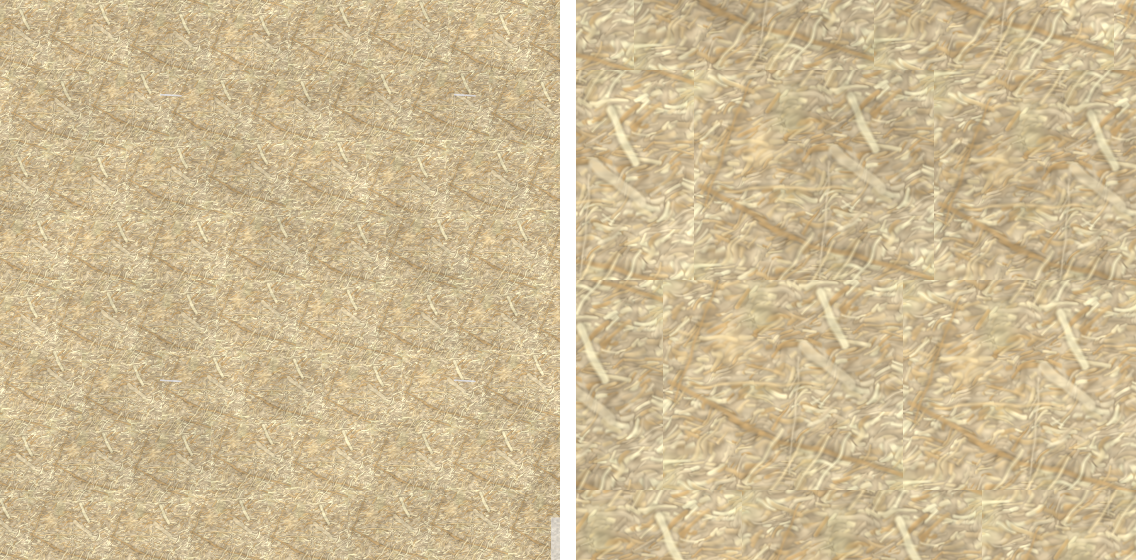
Left: the whole. Right: its middle third, enlarged.
Give the GLSL for this texture, as a three.js fragment shader.

```glsl
varying vec2 vUv;

const vec2 TILES = vec2(7.0, 8.0);
const vec2 TILE_SIZE = vec2(8.0 / 7.0, 1.0); // in tile heights
const vec3 SHADOW = vec3(0.73, 0.65, 0.52);
const vec3 TAN = vec3(0.90, 0.83, 0.69);
const vec3 BROWN = vec3(0.79, 0.65, 0.44);
const vec3 GOLD = vec3(0.93, 0.82, 0.61);
const vec3 CREAM = vec3(1.0, 0.96, 0.79);
const vec3 OLIVE = vec3(0.82, 0.80, 0.58);
const vec3 PALE_BLUE = vec3(0.90, 0.91, 0.95);
const vec3 PALE_GREY = vec3(0.88, 0.86, 0.83);

float hash(vec2 p) {
  vec3 q = fract(p.xyx * 0.1031);
  q += dot(q, q.yzx + 33.33);
  return fract((q.x + q.y) * q.z);
}

// Value noise that wraps after the given number of cells
float wrappedNoise(vec2 t, vec2 count, float seed) {
  vec2 q = t * count;
  vec2 cell = floor(q);
  vec2 f = smoothstep(0.0, 1.0, q - cell);
  vec2 lo = mod(cell, count) + seed;
  vec2 hi = mod(cell + 1.0, count) + seed;
  float bottom = mix(hash(lo), hash(vec2(hi.x, lo.y)), f.x);
  float top = mix(hash(vec2(lo.x, hi.y)), hash(hi), f.x);
  return mix(bottom, top, f.y);
}

// Distance to a segment centred on zero, reaching both ways
float segmentDistance(vec2 p, vec2 reach) {
  return length(p - reach * clamp(dot(p, reach) / dot(reach, reach), -1.0, 1.0));
}

vec3 strawColor(float pick, float light) {
  vec3 dull = mix(SHADOW, TAN, light);
  vec3 bright = mix(BROWN, CREAM, light);
  return mix(dull, bright, smoothstep(0.15, 0.7, pick));
}

// One layer of short chopped straw, one piece per cell
vec3 chopLayer(vec3 ground, vec2 t, vec2 count, float radius, float light, float seed) {
  vec2 q = t * count;
  float scale = count.x * TILES.x;
  float soft = 0.0010 * scale;
  vec3 color = ground;
  for (int y = -1; y <= 1; y++) {
    for (int x = -1; x <= 1; x++) {
      vec2 cell = floor(q) + vec2(x, y);
      vec2 id = mod(cell, count) + seed;
      vec2 d = q - cell - vec2(hash(id), hash(id + 7.3));
      float angle = mix(-0.4, 1.1, hash(id + 13.1));
      vec2 along = vec2(cos(angle), sin(angle));
      float thick = radius * scale * mix(0.5, 1.2, hash(id + 19.7));
      float edge = segmentDistance(d, along * mix(0.25, 0.65, hash(id + 23.9))) - thick;
      float side = clamp(dot(d, vec2(-along.y, along.x)) / thick, -1.0, 1.0);
      vec3 straw = strawColor(hash(id + 31.3), clamp(hash(id + 37.7) + light, 0.0, 1.0));
      color *= 1.0 - 0.055 * (1.0 - smoothstep(0.0, soft * 2.0, edge));
      color = mix(color, straw * (1.0 + 0.07 * side), 0.85 * (1.0 - smoothstep(-soft, soft, edge)));
    }
  }
  return color;
}

// One long stalk, wrapped around the tile
vec3 layStalk(vec3 ground, vec2 p, vec2 center, vec2 reach, float radius, vec3 straw) {
  vec2 d = (fract((p - center) / TILE_SIZE + 0.5) - 0.5) * TILE_SIZE;
  float edge = segmentDistance(d, reach) - radius;
  vec3 color = ground * (1.0 - 0.10 * (1.0 - smoothstep(0.0, 0.025, edge)));
  return mix(color, straw, 0.72 * (1.0 - smoothstep(-0.009, 0.009, edge)));
}

vec3 strawTile(vec2 t) {
  // Gentle bending of every piece
  vec2 bend = vec2(wrappedNoise(t, vec2(12.0, 11.0), 71.0), wrappedNoise(t, vec2(12.0, 11.0), 97.0)) - 0.5;
  vec2 bent = t + 0.045 * bend;
  vec2 p = (t + 0.025 * bend) * TILE_SIZE;
  float patches = wrappedNoise(t, vec2(3.0, 4.0), 5.0);
  float light = (patches - 0.5) * 0.75;
  vec3 color = mix(SHADOW, TAN, wrappedNoise(t, vec2(18.0, 20.0), 11.0));
  color = chopLayer(color, bent, vec2(27.0, 24.0), 0.0013, light, 41.0);
  color = chopLayer(color, bent, vec2(18.0, 16.0), 0.0012, light, 83.0);
  color = chopLayer(color, bent, vec2(9.0, 8.0), 0.0011, light, 127.0);
  color = mix(color, OLIVE, 0.3 * smoothstep(0.65, 0.95, wrappedNoise(t, vec2(5.0, 6.0), 59.0)));

  // Soft tuft
  color = mix(color, GOLD, 0.45 * (1.0 - smoothstep(0.02, 0.13, length((p - vec2(0.32, 0.72)) * vec2(1.3, 0.8)))));

  // Bent twig, thin stems and a level stalk
  color = layStalk(color, p, vec2(0.25, 0.42), vec2(0.22, -0.13), 0.011, BROWN);
  color = layStalk(color, p, vec2(0.80, 0.20), vec2(0.34, -0.09), 0.010, BROWN);
  color = layStalk(color, p, vec2(0.16, 0.75), vec2(0.11, 0.30), 0.006, BROWN);
  color = layStalk(color, p, vec2(0.62, 0.38), vec2(0.03, 0.28), 0.005, TAN);
  color = layStalk(color, p, vec2(0.45, 0.53), vec2(0.30, 0.01), 0.007, GOLD);
  for (int i = 0; i < 4; i++) {
    float k = float(i);
    vec2 center = vec2(0.48 + 0.11 * k, 0.12 + 0.10 * hash(vec2(k, 3.0)));
    color = layStalk(color, p, center, vec2(0.08, 0.13), 0.007, mix(GOLD, CREAM, hash(vec2(k, 9.0))));
  }

  // Broad flat straws
  color = layStalk(color, p, vec2(0.78, 0.62), vec2(0.11, -0.09), 0.025, mix(TAN, CREAM, 0.2));
  return layStalk(color, p, vec2(0.80, 0.84), vec2(0.06, -0.13), 0.017, CREAM);
}

void main() {
  // Rows slide sideways and each tile slips a little vertically
  vec2 grid = vUv * TILES;
  grid.x += hash(vec2(floor(grid.y), 17.0));
  vec2 tile = floor(grid);
  vec2 t = fract(grid + vec2(0.0, 0.25 * hash(tile + 3.0)));
  vec3 color = strawTile(t) * mix(0.98, 1.03, hash(tile + 29.0));

  // Broad tone drift and fine grain
  float drift = wrappedNoise(vUv, vec2(14.0, 18.0), 151.0);
  float grain = wrappedNoise(vUv, vec2(230.0, 290.0), 2.0);
  color *= 1.0 + 0.08 * (drift - 0.5) + 0.20 * (grain - 0.5);

  // Pale slivers
  for (int i = 0; i < 4; i++) {
    vec2 slot = vec2(mod(float(i), 2.0), floor(float(i) / 2.0));
    vec2 d = vUv - vec2(0.305, 0.32) - slot * vec2(0.525, 0.51);
    float sliver = 1.0 - smoothstep(0.0005, 0.0025, segmentDistance(d, vec2(0.018, -0.001)));
    color = mix(color, PALE_BLUE, 0.75 * sliver);
  }

  // Bleached corner
  vec2 corner = smoothstep(vec2(-0.001), vec2(0.001), vec2(vUv.x - 0.984, 0.076 - vUv.y));
  color = mix(color, PALE_GREY * (0.92 + 0.16 * grain), 0.8 * corner.x * corner.y);
  gl_FragColor = vec4(color, 1.0);
}
```
